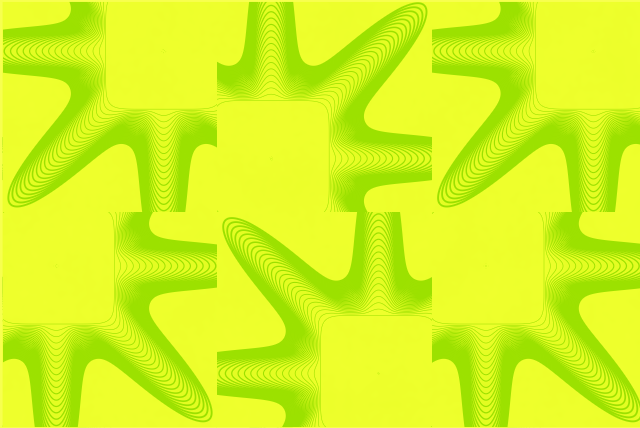
Write a WebGL 2 fragment shader that draws this pattern.

```glsl
#version 300 es
precision highp float;

uniform vec2 u_resolution;
out vec4 fragColor;

const vec3 PAPER  = vec3(0.94, 1.00, 0.18);
const vec3 TINT   = vec3(0.89, 0.99, 0.13);
const vec3 INK    = vec3(0.61, 0.88, 0.00);
const vec3 MARGIN = vec3(0.97, 1.00, 0.31);

const float TILE_SIZE  = 1.004;               // in half canvas heights
const vec2  TILE_START = vec2(0.012, 0.004);
const float LINE_COUNT = 25.0;

vec2 hashGradient(vec2 cell) {
  vec3 h = fract(vec3(cell.xyx) * vec3(0.1031, 0.1030, 0.0973));
  h += dot(h, h.yzx + 33.33);
  return 2.0 * fract((h.xx + h.yz) * h.zy) - 1.0;
}

float gradientNoise(vec2 p) {
  vec2 i = floor(p), f = fract(p);
  vec2 u = f * f * f * (f * (f * 6.0 - 15.0) + 10.0);
  vec2 e = vec2(1.0, 0.0);
  float low  = mix(dot(hashGradient(i), f),
                   dot(hashGradient(i + e.xy), f - e.xy), u.x);
  float high = mix(dot(hashGradient(i + e.yx), f - e.yx),
                   dot(hashGradient(i + e.xx), f - e.xx), u.x);
  return mix(low, high, u.y);
}

float bell(float x, float width) {
  return exp(-x * x / (width * width));
}

// 0 on the inner rounded square, 1 on the outer eight-armed star
float starBlend(vec2 p, float halfSide, float valley, float reach) {
  vec2 a = max(abs(p), vec2(1e-4));
  float radius = length(a);
  float angle = atan(min(a.x, a.y), max(a.x, a.y));
  vec2 dir = a / radius;
  float squareRadius = halfSide / pow(pow(dir.x, 8.0) + pow(dir.y, 8.0), 0.125);
  float arms = bell(angle, 0.165) + bell(0.7854 - angle, 0.18);
  float starRadius = valley + (reach - valley) * arms;
  return (radius - squareRadius) / (starRadius - squareRadius);
}

float contour(vec2 p) {
  return starBlend(p, 0.27, 0.46, 1.008);
}

// Integral of unit-spaced pulses centred on the integers 0 to count
float pulseIntegral(float x, float duty, float count) {
  x = clamp(x, -0.5, count + 0.5) + 0.5 * duty;
  return floor(x) * duty + min(fract(x), duty);
}

// Box-filtered coverage, so that crowded lines merge without moire
float lineCoverage(float x, float duty, float footprint, float count) {
  float h = 0.5 * max(footprint, 1e-4);
  return (pulseIntegral(x + h, duty, count) - pulseIntegral(x - h, duty, count)) / (2.0 * h);
}

// Quarter turns alternate between neighbouring tiles
vec2 starCentre(vec2 tile) {
  return vec2(0.25 + 0.5 * mod(tile.x + tile.y, 2.0),
              0.75 - 0.5 * mod(tile.x, 2.0));
}

void main() {
  vec2 canvas = 2.0 * gl_FragCoord.xy / u_resolution.y;
  float pixel = 2.0 / u_resolution.y;
  vec2 grid = (canvas - TILE_START) / TILE_SIZE;
  vec2 p = fract(grid) - starCentre(floor(grid));

  // Contour value and its slope
  float t = contour(p);
  vec2 e = vec2(0.001, 0.0);
  float slope = length(vec2(contour(p + e.xy) - contour(p - e.xy),
                            contour(p + e.yx) - contour(p - e.yx))) / (2.0 * e.x);
  float density = slope * LINE_COUNT;

  // Lines thicken towards the outer star
  float width = mix(0.0024, 0.0088, clamp(t, 0.0, 1.0));
  float duty = min(width * density, 0.99);
  float ink = lineCoverage(t * LINE_COUNT, duty, density * pixel / TILE_SIZE, LINE_COUNT);

  // Mottled paper, slightly greener inside the lined band
  float mottle = 0.5 + 0.5 * gradientNoise(canvas * 4.0)
               + 0.3 * gradientNoise(canvas * 23.0);
  float band = smoothstep(0.0, 0.25, t) * (1.0 - smoothstep(0.97, 1.02, t));
  vec3 colour = mix(PAPER, TINT, clamp(0.35 * mottle + 0.75 * band, 0.0, 1.0));
  colour = mix(colour, INK, clamp(ink, 0.0, 1.0));

  // Pale strips at the canvas border
  vec2 inner = vec2(canvas.x - TILE_START.x, min(canvas.y - TILE_START.y, 1.991 - canvas.y));
  float margin = 1.0 - clamp(min(inner.x, inner.y) / pixel + 0.5, 0.0, 1.0);
  fragColor = vec4(mix(colour, MARGIN, margin), 1.0);
}
```
